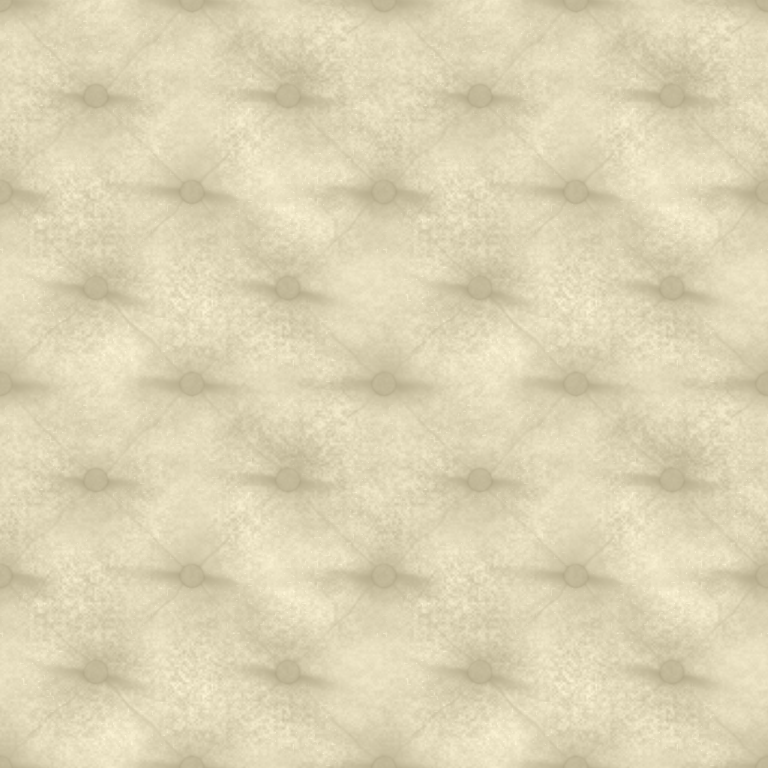
A Shadertoy shader for this pattern:

```glsl
// Button-tufted cream leather: diamond panels, sewn diagonals, pinched folds and mottled grain.
#define REPEATS 4.0          // tufting cells across and down
#define WRAP 2.0             // cells after which the wear repeats
#define BUTTON_RADIUS 0.062
#define SEAM_WIDTH 0.008
#define HALO_SIZE 0.15
#define HALO_DEPTH 0.52
#define FOLD_DEPTH 0.30
#define MOTTLE 0.85
#define GRAIN 0.50
#define SHADOW_COLOR vec3(0.695, 0.655, 0.530)
#define LIGHT_COLOR vec3(0.975, 0.940, 0.820)

const float PI = 3.14159;

float hash(vec2 cell) {
    return fract(sin(dot(cell, vec2(127.1, 311.7))) * 43758.5453);
}

// Value noise with a whole number of lattice cells per wear period.
float noise(vec2 p, float freq) {
    p *= freq;
    vec2 i = floor(p), f = fract(p);
    f = f * f * (3.0 - 2.0 * f);
    float period = WRAP * freq;
    vec2 a = mod(i, period), b = mod(i + 1.0, period);
    return mix(mix(hash(a), hash(vec2(b.x, a.y)), f.x),
               mix(hash(vec2(a.x, b.y)), hash(b), f.x), f.y);
}

float fbm(vec2 p, float freq) {
    float sum = 0.0, amp = 0.5;
    for (int i = 0; i < 5; i++) {
        sum += amp * noise(p, freq);
        freq *= 2.0;
        amp *= 0.55;
    }
    return sum / 1.055;
}

// Offset to the nearest button of one of the two interleaved grids.
vec2 toButton(vec2 p, float grid, out vec2 id) {
    vec2 q = p - 0.5 * grid;
    id = floor(q + 0.5);
    return q - id;
}

// Sideways crease that widens and fades away from its button.
float fold(vec2 f, float side, float slope, float reach) {
    float x = f.x * side;
    float y = f.y - slope * x;
    float width = 0.022 + 0.09 * max(x, 0.0);
    width *= y < 0.0 ? 1.5 : 0.7;
    float fade = smoothstep(0.0, 0.07, x) * (1.0 - smoothstep(0.12, reach, x));
    return fade * exp(-y * y / (width * width));
}

// Thin stitched groove with a faint raised lip.
float seam(float d) {
    float s = d / SEAM_WIDTH;
    float lip = (s - 2.0) / 1.3;
    return exp(-s * s) - 0.45 * exp(-lip * lip);
}

void mainImage(out vec4 fragColor, in vec2 fragCoord) {
    vec2 p = fragCoord / iResolution.xy * REPEATS;
    float px = REPEATS / iResolution.y;

    // Domed diamond panels
    vec2 diag = vec2(p.x + p.y, p.x - p.y);
    float dome = sqrt(abs(sin(PI * diag.x) * sin(PI * diag.y)));
    float tone = 0.73 + 0.13 * dome;

    // Slightly wandering diagonal seams
    vec2 wander = vec2(noise(p, 9.0), noise(p + 0.37, 11.0)) - 0.5;
    vec2 d = (fract(diag + 0.04 * wander + 0.5) - 0.5) * 0.7071;
    float wear = 0.3 + noise(p, 6.0);
    tone -= 0.09 * wear * (seam(d.x) + seam(d.y));

    // Pinched halos and folds around both button grids
    vec2 warp = 0.07 * (vec2(fbm(p, 5.0), fbm(p + 0.71, 5.0)) - 0.5);
    for (int g = 0; g < 2; g++) {
        vec2 id;
        vec2 f = toButton(p + warp, float(g), id);
        float vary = hash(mod(id, WRAP) + 7.0 * float(g));
        tone -= HALO_DEPTH * exp(-length(f * vec2(1.0, 0.8)) / HALO_SIZE);
        tone -= FOLD_DEPTH * fold(f, -1.0, 0.02 + 0.07 * vary, 0.5);
        tone -= FOLD_DEPTH * fold(f, 1.0, -0.10 - 0.18 * vary, 0.42);
    }

    // Cloudy mottling, fine grain and sparse pale flecks
    float cloud = fbm(p * vec2(1.0, 2.0), 3.0) * 0.5 + fbm(p + 0.43, 4.0) * 0.5 - 0.5;
    float grain = 0.5 * noise(p, 48.0) + 0.5 * noise(p + 0.3, 89.0) - 0.5;
    float fleck = smoothstep(0.8, 1.0, noise(p + 0.19, 64.0)) * smoothstep(0.5, 0.75, noise(p, 7.0));
    float exposed = smoothstep(0.1, 0.7, tone);
    tone += exposed * (MOTTLE * cloud + GRAIN * grain * (0.3 + noise(p, 4.0)) + 0.2 * fleck);

    // Flat covered buttons with a dark rim
    for (int g = 0; g < 2; g++) {
        vec2 id;
        vec2 f = toButton(p, float(g), id);
        float edge = length(f) - BUTTON_RADIUS;
        float face = 0.25 + 0.5 * f.y + 0.14 * grain;
        tone = mix(tone, face, 1.0 - smoothstep(-px, px, edge));
        float rim = edge / 0.008;
        tone -= 0.11 * exp(-rim * rim);
    }

    fragColor = vec4(mix(SHADOW_COLOR, LIGHT_COLOR, clamp(tone, -0.1, 1.05)), 1.0);
}
```
